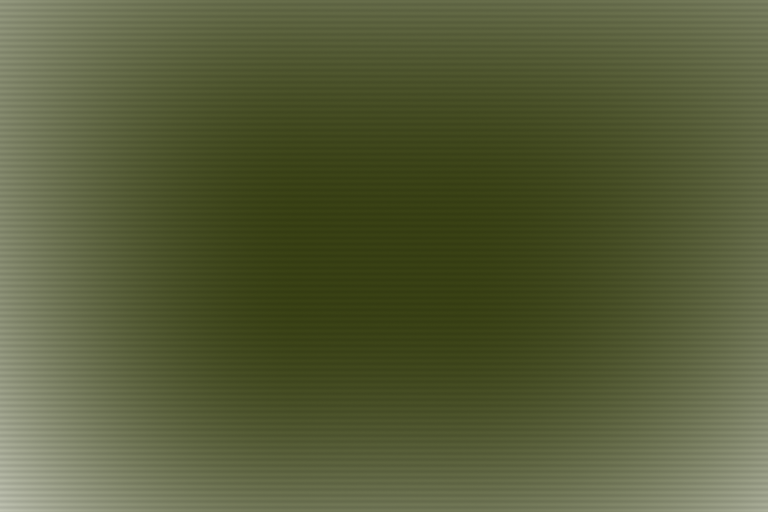
Write a WebGL 2 fragment shader that draws this background.

```glsl
#version 300 es
precision highp float;
// Dark olive field with pale light leaking in from all four edges,
// strongest in the lower corners, under fine horizontal scan lines.
// Edge glows are power falloffs joined by a screen blend.

uniform vec2 u_resolution;
out vec4 outColor;

const vec3 OLIVE = vec3(0.215, 0.245, 0.075);
const vec3 PALE = vec3(1.0);
const float LINE_COUNT = 85.5;
const float LINE_DEPTH = 0.045;
const float TAU = 6.2831853;

// Light that fades from an edge to nothing at the given reach.
float edgeGlow(float dist, float reach, float strength) {
    return strength * pow(max(1.0 - dist / reach, 0.0), 1.9);
}

// Screen blend of two light amounts.
float screenBlend(float a, float b) {
    return 1.0 - (1.0 - a) * (1.0 - b);
}

// Smooth repeating lines, from -1 to 1.
float scanLines(float y, float count) {
    return sin(TAU * fract(y * count));
}

// Sine hash, used for a trace of dither.
float hash(vec2 p) {
    return fract(sin(dot(p, vec2(12.9898, 78.233))) * 43758.5453);
}

void main() {
    vec2 uv = gl_FragCoord.xy / u_resolution;

    // Side glows grow stronger toward the bottom.
    float left = edgeGlow(uv.x, 0.40, mix(0.50, 0.28, uv.y));
    float right = edgeGlow(1.0 - uv.x, 0.42, mix(0.37, 0.12, uv.y));
    float bottom = edgeGlow(uv.y, 0.43, 0.28);
    float top = edgeGlow(1.0 - uv.y, 0.45, 0.22);
    float light = screenBlend(screenBlend(left, right), screenBlend(bottom, top));

    // Tint, scan lines and dither.
    vec3 color = mix(OLIVE, PALE, light);
    color *= 1.0 + LINE_DEPTH * scanLines(uv.y, LINE_COUNT);
    color += (hash(uv) - 0.5) / 255.0;
    outColor = vec4(color, 1.0);
}
```
